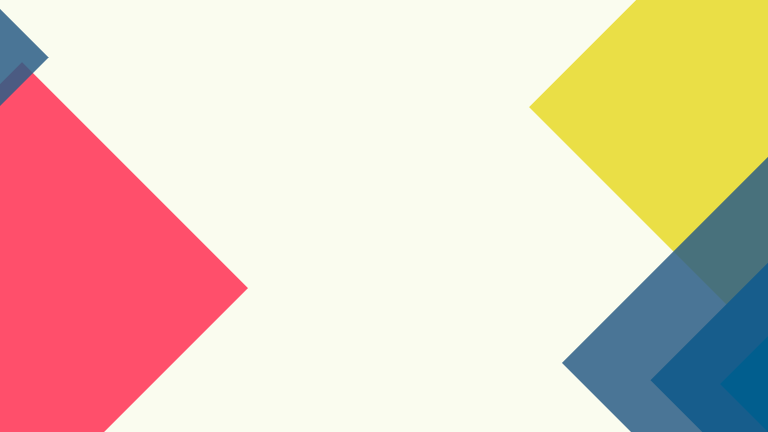
Reproduce this background procedurally as a WebGL 2 fragment shader.

```glsl
#version 300 es
precision highp float;

uniform vec2 u_resolution;
out vec4 outColor;

const vec3 CREAM  = vec3(0.980, 0.988, 0.937);
const vec3 PINK   = vec3(1.000, 0.310, 0.420);
const vec3 YELLOW = vec3(0.918, 0.875, 0.275);
const vec3 SLATE  = vec3(0.169, 0.365, 0.525);
const vec3 NAVY   = vec3(0.090, 0.365, 0.549);
const vec3 DEEP   = vec3(0.005, 0.370, 0.555);
const float GLASS = 0.85;

// Signed distance to a square standing on its corner.
float diamond(vec2 p, vec2 center, float radius) {
    vec2 d = abs(p - center);
    return (d.x + d.y - radius) * 0.70710678;
}

// Same square, placed by its left corner.
float diamondFromLeft(vec2 p, vec2 corner, float radius) {
    return diamond(p, corner + vec2(radius, 0.0), radius);
}

// Lays a smooth-edged coat of paint over the base colour.
vec3 paint(vec3 base, vec3 color, float dist, float pixel, float opacity) {
    float cover = clamp(0.5 - dist / pixel, 0.0, 1.0);
    return mix(base, color, cover * opacity);
}

void main() {
    float pixel = 1.0 / u_resolution.y;
    vec2 p = gl_FragCoord.xy * pixel;
    // Coordinates measured from the lower right corner.
    vec2 q = p - vec2(u_resolution.x * pixel, 0.0);

    vec3 color = CREAM;

    // Left side: large pink square under a small glassy one.
    color = paint(color, PINK, diamond(p, vec2(0.051, 0.333), 0.523), pixel, 1.0);
    color = paint(color, SLATE, diamond(p, vec2(0.0, 0.867), 0.1125), pixel, GLASS);

    // Right side: yellow square under nested blue ones.
    color = paint(color, YELLOW, diamondFromLeft(q, vec2(-0.553, 0.752), 0.6), pixel, 1.0);
    color = paint(color, SLATE, diamondFromLeft(q, vec2(-0.477, 0.160), 0.6), pixel, GLASS);
    color = paint(color, NAVY, diamondFromLeft(q, vec2(-0.272, 0.120), 0.6), pixel, 1.0);
    color = paint(color, DEEP, diamondFromLeft(q, vec2(-0.111, 0.111), 0.6), pixel, 1.0);

    outColor = vec4(color, 1.0);
}
```
